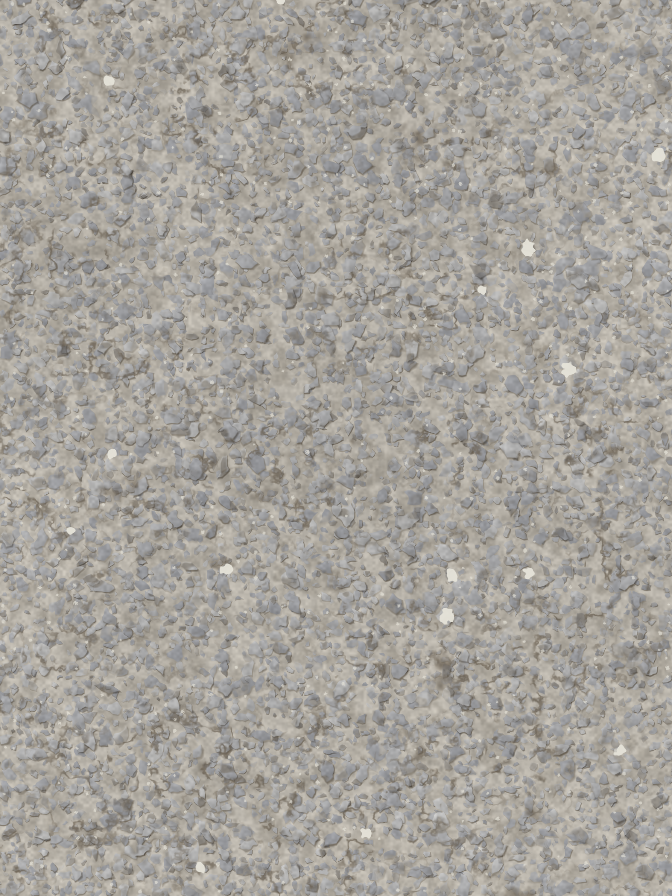
Give the GLSL for this texture, as a Shadertoy shader.

```glsl
// Weathered asphalt: blue-grey angular chips bedded in sandy, dirt-stained mortar.

const vec3 MORTAR_LIGHT = vec3(0.745, 0.725, 0.687);
const vec3 MORTAR_DARK  = vec3(0.655, 0.633, 0.592);
const vec3 STONE_LIGHT  = vec3(0.710, 0.708, 0.703);
const vec3 STONE_DARK   = vec3(0.565, 0.572, 0.592);
const vec3 DIRT         = vec3(0.410, 0.370, 0.315);
const vec3 CHALK        = vec3(0.900, 0.890, 0.850);
const float COARSE_CHIPS = 40.0;   // cells across the width
const float MEDIUM_CHIPS = 55.0;
const float FINE_CHIPS   = 84.0;
const float GRAIN_SCALE  = 230.0;
const float GRAIN_AMOUNT = 0.21;
const float SHADOW_DEPTH = 0.38;
const vec2 LIGHT = vec2(-0.55, 0.83);
const int CHIP_SIDES = 6;
const float TAU = 6.28318;

float hash(vec2 p) {
    return fract(sin(dot(p, vec2(127.1, 311.7))) * 43758.5453);
}

vec2 hash2(vec2 p) {
    return vec2(hash(p), hash(p + 37.3));
}

float noise(vec2 p) {
    vec2 i = floor(p), f = fract(p);
    f = f * f * (3.0 - 2.0 * f);
    return mix(mix(hash(i), hash(i + vec2(1, 0)), f.x),
               mix(hash(i + vec2(0, 1)), hash(i + vec2(1, 1)), f.x), f.y);
}

float fbm(vec2 p) {
    float sum = 0.0, weight = 0.5;
    for (int i = 0; i < 4; i++) {
        sum += weight * noise(p);
        p = p * 2.03 + 17.1;
        weight *= 0.5;
    }
    return sum / 0.9375;
}

// Signed distance to an irregular convex chip
float chipDistance(vec2 q, vec2 id, float radius) {
    float d = -1.0;
    float turn = TAU * hash(id + 5.1);
    for (int k = 0; k < CHIP_SIDES; k++) {
        vec2 h = hash2(id + 11.7 * float(k + 1));
        float a = turn + TAU * (float(k) + 0.8 * (h.x - 0.5)) / float(CHIP_SIDES);
        d = max(d, dot(q, vec2(cos(a), sin(a))) - radius * (0.7 + 0.55 * h.y));
    }
    return d;
}

// Lays one size of chips, each with a thin shadow, over the ground colour
vec3 layChips(vec3 ground, vec2 p, float scale, float presence, float seed) {
    float pixel = scale / iResolution.x;
    float soft = max(0.65 * pixel, 0.05);
    vec2 g = p * scale + seed;
    g += 0.22 * (vec2(noise(g * 2.6), noise(g * 2.6 + 41.0)) - 0.5);
    vec2 cell = floor(g);
    for (int y = -1; y <= 1; y++)
    for (int x = -1; x <= 1; x++) {
        vec2 id = cell + vec2(x, y);
        vec2 rnd = hash2(id + seed);
        vec2 q = g - id - 0.2 - 0.6 * hash2(id + 71.9);
        if (rnd.x > presence || dot(q, q) > 1.0) continue;

        // Random direction and elongation
        float a = TAU * hash(id + 23.4);
        mat2 spin = mat2(cos(a), -sin(a), sin(a), cos(a));
        vec2 stretch = vec2(0.9, 1.0 + 0.75 * hash(id + 55.5));
        float radius = mix(0.24, 0.50, rnd.y);
        float d = chipDistance(spin * q * stretch, id, radius);
        float dShade = chipDistance(spin * (q + 0.09 * LIGHT) * stretch, id, radius);

        float shadow = 1.0 - smoothstep(-soft, soft + 0.05, dShade);
        float depth = SHADOW_DEPTH * hash(id + 83.2);
        ground *= 1.0 - depth * shadow * vec3(0.94, 1.0, 1.08);

        float tone = hash(id + 91.3);
        vec3 stone = mix(STONE_DARK, STONE_LIGHT, 0.1 + 0.9 * tone);
        stone *= 1.0 + 0.13 * dot(q, LIGHT) + 0.07 * (noise(g * 4.0) - 0.5);
        float cover = 1.0 - smoothstep(-soft, soft, d);
        float dust = smoothstep(0.52, 0.78, noise(g * 1.7 + 9.0));
        ground = mix(ground, stone, cover * (1.0 - 0.65 * dust));
    }
    return ground;
}

// Sparse ragged pale flecks
float flecks(vec2 p, float scale, float share, float size) {
    vec2 g = p * scale, id = floor(g);
    vec2 q = fract(g) - 0.3 - 0.4 * hash2(id + 3.7);
    float r = size * (0.6 + 0.6 * hash(id + 8.8));
    float d = length(q) - r * (0.55 + 0.9 * noise(g * 1.6 / size));
    float soft = 0.7 * scale / iResolution.x;
    return step(hash(id + 19.0), share) * (1.0 - smoothstep(-soft, soft, d));
}

void mainImage(out vec4 fragColor, in vec2 fragCoord) {
    vec2 p = fragCoord / iResolution.x;

    // Sandy mortar and embedded chips
    vec3 color = mix(MORTAR_DARK, MORTAR_LIGHT, smoothstep(0.22, 0.68, fbm(p * 48.0)));
    color = layChips(color, p, FINE_CHIPS, 0.50, 13.0);
    color = layChips(color, p, MEDIUM_CHIPS, 0.48, 47.0);
    color = layChips(color, p, COARSE_CHIPS, 0.42, 89.0);

    // Brown dirt in broken crevices, with a few deeper pits
    float patches = smoothstep(0.40, 0.72, fbm(p * 9.0 + 5.0));
    float crevice = 1.0 - smoothstep(0.0, 0.09, abs(fbm(p * 42.0 + 31.0) - 0.5));
    float broken = smoothstep(0.45, 0.75, noise(p * 65.0));
    float pits = smoothstep(0.72, 0.84, fbm(p * 15.0 + 63.0));
    color = mix(color, DIRT, crevice * broken * (0.15 + 0.55 * patches));
    color = mix(color, DIRT, 0.7 * pits * noise(p * 90.0));

    // Gritty surface and broad weathering
    float grain = 0.6 * noise(p * GRAIN_SCALE) + 0.4 * noise(p * GRAIN_SCALE * 0.55 + 7.0);
    color *= 1.0 + GRAIN_AMOUNT * (grain - 0.5);
    color *= 1.0 + 0.09 * (fbm(p * 3.5 + 2.0) - 0.5);

    // Pale grit and rare chalky spots
    color = mix(color, CHALK, 0.65 * flecks(p, 75.0, 0.06, 0.18));
    color = mix(color, CHALK, 0.95 * flecks(p + 0.37, 16.0, 0.025, 0.15));

    fragColor = vec4(clamp(color, 0.0, 1.0), 1.0);
}
```
